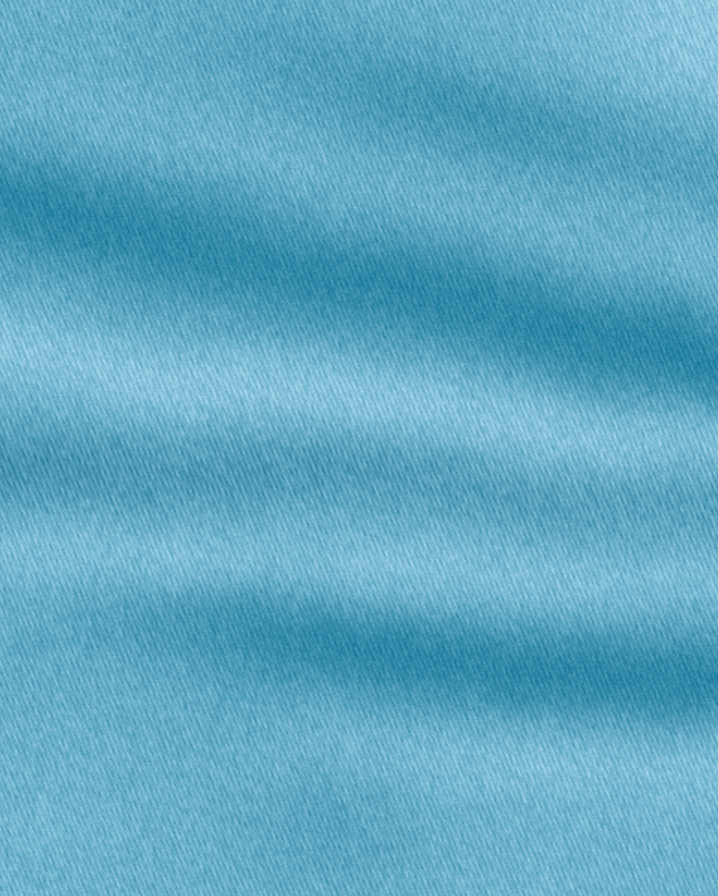
A WebGL 1 fragment shader for this texture:

```glsl
precision highp float;
uniform vec2 u_resolution;

#define DEEP_BLUE vec3(0.185, 0.535, 0.655)
#define PALE_BLUE vec3(0.53, 0.765, 0.857)
#define SHADE_GRAY vec3(0.34, 0.58, 0.68)
#define BASE_LIGHT 0.64
#define FOLD_CONTRAST 1.40
#define TWILL_COUNT 146.0
#define TWILL_ANGLE 1.18
#define TWILL_DEPTH 0.17
#define THREAD_NOISE 0.28
#define GRAIN 0.28
#define MOTTLE 0.18

float hash(vec2 p) {
  vec3 q = fract(vec3(p.xyx) * 0.1031);
  q += dot(q, q.yzx + 33.33);
  return fract((q.x + q.y) * q.z);
}

float noise(vec2 p) {
  vec2 i = floor(p), f = fract(p);
  f = f * f * (3.0 - 2.0 * f);
  return mix(mix(hash(i), hash(i + vec2(1.0, 0.0)), f.x),
             mix(hash(i + vec2(0.0, 1.0)), hash(i + 1.0), f.x), f.y);
}

float fbm(vec2 p) {
  float sum = 0.0, weight = 0.5;
  for (int i = 0; i < 4; i++) {
    sum += weight * noise(p);
    p = p * 2.03 + 17.3;
    weight *= 0.5;
  }
  return sum;
}

// Soft ridge or valley around a signed distance
float fold(float d, float width) {
  d /= width;
  return exp(-d * d);
}

// Shadow of the middle fold, which is duller than the others
float grayFold(vec2 p) {
  return fold(p.y - 0.515 - 0.04 * p.x, 0.045) * mix(1.0, 0.5, p.x);
}

// Light over the draped cloth; p.y runs downwards from the top
float drape(vec2 p) {
  float x = p.x, y = p.y, bend = x * x;
  float light = 0.0;
  light -= 0.30 * fold(y - 0.01 - 0.17 * x, 0.060) * smoothstep(0.0, 0.7, x);
  light += 0.30 * fold(length(p - vec2(1.0, 0.0)), 0.19);
  light += 0.06 * fold(y - 0.11 - 0.19 * x, 0.040);
  light -= 0.46 * fold(y - 0.225 - 0.175 * x, 0.066);
  light += 0.25 * fold(y - 0.385 - 0.16 * x + 0.06 * bend, 0.045);
  light -= 0.28 * grayFold(p);
  light += 0.19 * fold(y - 0.61 - 0.07 * x + 0.025 * bend, 0.040);
  light -= 0.48 * fold(y - 0.66 - 0.19 * x + 0.08 * bend, 0.056)
         * smoothstep(-0.05, 0.5, x);
  light += 0.16 * fold(y - 0.85, 0.045) * smoothstep(0.2, 0.6, x);
  light += 0.08 * smoothstep(0.75, 0.95, y);
  light -= 0.20 * fold(length((p - vec2(0.45, 0.93)) * vec2(0.7, 1.6)), 0.13);
  return BASE_LIGHT + FOLD_CONTRAST * light;
}

// Steep diagonal ribs, broken into short staggered floats
float twill(vec2 p) {
  vec2 rise = vec2(cos(TWILL_ANGLE), -sin(TWILL_ANGLE));
  float across = dot(p, vec2(-rise.y, rise.x * -1.0 + 2.0 * rise.x)) * TWILL_COUNT;
  float along = dot(p, rise) * TWILL_COUNT;
  across += 0.2 * noise(p * 20.0);
  float rib = sin(6.2832 * across);
  float stitch = sin(6.2832 * (0.32 * along - 0.3 * across));
  float thread = noise(vec2(across * 1.8, along * 0.7)) - 0.5;
  return TWILL_DEPTH * rib * (0.8 + 0.4 * stitch) + THREAD_NOISE * thread;
}

void main() {
  vec2 cloth = gl_FragCoord.xy / u_resolution.x;
  vec2 p = gl_FragCoord.xy / u_resolution;
  p.y = 1.0 - p.y;

  // Wander the fold edges, then light them
  vec2 wander = vec2(fbm(p * vec2(3.0, 4.0)), fbm(p * vec2(5.0, 4.0) + 9.0)) - 0.47;
  vec2 q = p + wander * vec2(0.08, 0.04);
  float shade = grayFold(q);
  float light = drape(q) + MOTTLE * (fbm(p * vec2(5.0, 11.0) + 31.0) - 0.47);

  // Weave and fine fibre grain, flatter in the deep folds
  float weave = twill(cloth) * (0.8 + 0.3 * shade + 0.25 * smoothstep(0.0, 0.6, light));
  light += weave + GRAIN * (noise(cloth * 390.0) - 0.5);

  vec3 color = mix(DEEP_BLUE, PALE_BLUE, clamp(light, -0.25, 1.3));
  color = mix(color, SHADE_GRAY + 0.3 * weave, 0.22 * shade);
  gl_FragColor = vec4(color, 1.0);
}
```
